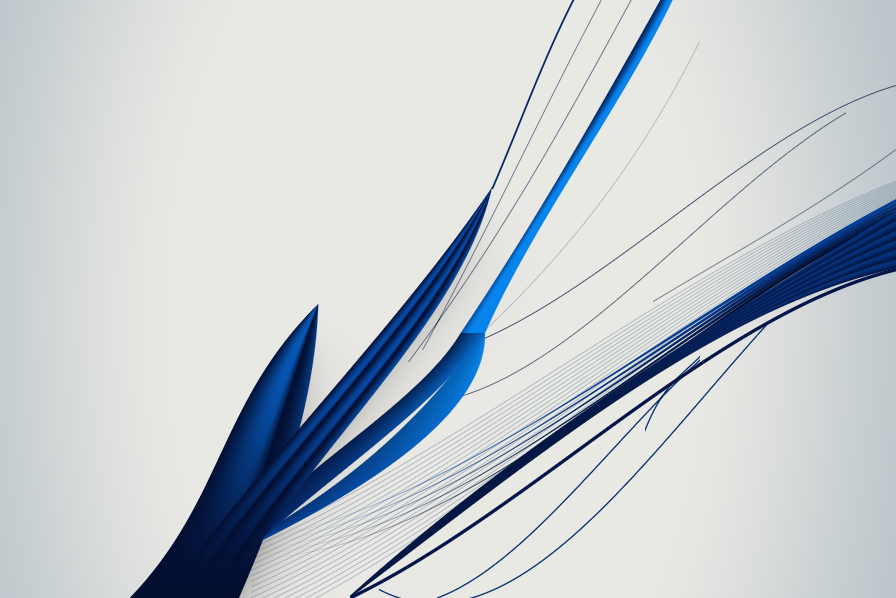
Reproduce this background procedurally as a Shadertoy shader.

```glsl
// Sweeping blue blades and fine curved lines over a pale, softly vignetted backdrop.

// Palette
const vec3 PAPER = vec3(0.915, 0.912, 0.895);
const vec3 MIST  = vec3(0.72, 0.765, 0.785);
const vec3 NAVY  = vec3(0.012, 0.055, 0.19);
const vec3 ROYAL = vec3(0.025, 0.24, 0.58);
const vec3 AZURE = vec3(0.03, 0.52, 0.93);
const vec3 SLATE = vec3(0.30, 0.41, 0.53);

// Line weights (half widths) and counts
const float HAIR = 0.0008;
const float THICK = 0.0028;
const int GREY_LINES = 17;
const int BLUE_LINES = 5;
const float BUNDLE_STREAKS = 6.0;
const float SHADOW = 0.13;

// Cubic through four values spaced evenly across span
float cubic(float s, vec2 span, vec4 v) {
    float t = 3.0 * (s - span.x) / (span.y - span.x);
    float a = t - 1.0, b = t - 2.0, c = t - 3.0;
    return dot(v, vec4(-a * b * c / 6.0, t * b * c / 2.0, -t * a * c / 2.0, t * a * b / 6.0));
}

// Factor turning an offset across a curve into a true distance
float slant(float s, vec2 span, vec4 v) {
    float slope = (cubic(s + 0.002, span, v) - cubic(s - 0.002, span, v)) / 0.004;
    return inversesqrt(1.0 + slope * slope);
}

float inSpan(float s, vec2 span) {
    return step(span.x, s) * step(s, span.y);
}

float cover(float d) {
    return clamp(d * iResolution.y + 0.5, 0.0, 1.0);
}

// q.x runs along the curve, q.y across it
float stroke(vec2 q, vec2 span, vec4 v, float halfWidth) {
    float d = abs(q.y - cubic(q.x, span, v)) * slant(q.x, span, v);
    return cover(halfWidth - d) * inSpan(q.x, span);
}

// Area between two curves: coverage, position across, signed distance
vec3 blade(vec2 q, vec2 span, vec4 lo, vec4 hi) {
    float a = cubic(q.x, span, lo), b = cubic(q.x, span, hi);
    float d = min(q.y - a, b - q.y) * slant(q.x, span, 0.5 * (lo + hi));
    float across = clamp((q.y - a) / max(b - a, 0.0005), 0.0, 1.0);
    return vec3(cover(d) * inSpan(q.x, span), across, d);
}

float shadow(vec3 b, float s, float tip) {
    return SHADOW * exp(-30.0 * max(-b.z, 0.0)) * b.y * smoothstep(tip, tip - 0.2, s);
}

// Overlapping sheets, each shaded from a dark fold to a lit edge
float folds(float across, float count) {
    float f = fract(across * count);
    return smoothstep(0.0, 0.75, f) * (1.0 - 0.7 * smoothstep(0.82, 1.0, f));
}

void mainImage(out vec4 fragColor, in vec2 fragCoord) {
    vec2 p = fragCoord / iResolution.y;
    p.x *= 1.5 * iResolution.y / iResolution.x;
    vec2 q = p.yx;

    // Backdrop
    float rim = length((p - vec2(0.73, 0.47)) * vec2(0.95, 0.55));
    vec3 col = mix(PAPER, MIST, smoothstep(0.38, 0.86, rim));

    // Blade shapes
    vec2 leafSpan = vec2(0.0, 0.492), mainSpan = vec2(0.0, 0.6875);
    vec2 shaftSpan = vec2(0.443, 1.01), forkSpan = vec2(0.082, 0.443);
    vec3 leaf = blade(q, leafSpan, vec4(0.217, 0.332, 0.412, 0.533), vec4(0.40, 0.465, 0.512, 0.533));
    vec3 body = blade(q, mainSpan, vec4(0.273, 0.455, 0.649, 0.824), vec4(0.381, 0.537, 0.713, 0.824));
    vec3 shaft = blade(q, shaftSpan, vec4(0.771, 0.892, 1.004, 1.111), vec4(0.812, 0.912, 1.027, 1.131));
    vec3 forkL = blade(q, forkSpan, vec4(0.39, 0.512, 0.66, 0.771), vec4(0.42, 0.562, 0.705, 0.812));
    vec3 forkR = blade(q, forkSpan, vec4(0.391, 0.578, 0.711, 0.811), vec4(0.41, 0.625, 0.764, 0.812));
    col *= 1.0 - shadow(leaf, p.y, leafSpan.y) - shadow(body, p.y, mainSpan.y);

    // Fan of pale lines
    vec2 fanSpan = vec2(0.42, 1.5);
    for (int i = 0; i < GREY_LINES; i++) {
        float k = float(i) / float(GREY_LINES - 1);
        vec4 path = mix(vec4(-0.055, 0.156, 0.414, 0.652), vec4(0.092, 0.287, 0.512, 0.697), k);
        col = mix(col, SLATE, 0.38 * stroke(p, fanSpan, path, HAIR));
    }
    for (int i = 0; i < BLUE_LINES; i++) {
        float k = float(i) / float(BLUE_LINES - 1);
        vec4 path = mix(vec4(0.066, 0.18, 0.418, 0.639), vec4(0.092, 0.229, 0.447, 0.664), k);
        float weight = mix(HAIR, THICK, smoothstep(0.8, 1.4, p.x));
        col = mix(col, mix(NAVY, ROYAL, k), smoothstep(0.4, 1.0, p.x) * stroke(p, fanSpan, path, weight));
    }

    // Long hairlines: steep ones, then shallow ones
    float steep = 0.6 * stroke(q, vec2(0.414, 1.01), vec4(0.707, 0.811, 0.910, 1.012), HAIR);
    steep += 0.65 * stroke(q, vec2(0.395, 1.01), vec4(0.684, 0.826, 0.949, 1.062), HAIR);
    steep += 0.25 * stroke(q, vec2(0.443, 0.932), vec4(0.807, 0.961, 1.08, 1.172), HAIR);
    float shallow = stroke(p, vec2(0.811, 1.5), vec4(0.434, 0.574, 0.740, 0.857), HAIR);
    shallow += 0.85 * stroke(p, vec2(0.76, 1.416), vec4(0.334, 0.455, 0.643, 0.811), HAIR);
    shallow += 0.7 * stroke(p, vec2(1.094, 1.5), vec4(0.496, 0.576, 0.658, 0.75), HAIR);
    col = mix(col, mix(NAVY, SLATE, 0.4), min(steep + 0.85 * shallow, 1.0));
    col = mix(col, ROYAL * 0.7, stroke(q, vec2(0.684, 1.01), vec4(0.824, 0.869, 0.914, 0.965), 0.0015));

    // Loops beneath the bundle
    float loops = stroke(p, vec2(0.635, 1.289), vec4(0.014, 0.027, 0.215, 0.463), 0.0011);
    loops += stroke(p, vec2(0.732, 1.172), vec4(0.0, 0.098, 0.248, 0.398), 0.0011);
    loops += stroke(p, vec2(1.08, 1.172), vec4(0.281, 0.34, 0.375, 0.404), 0.0011);
    col = mix(col, ROYAL * 0.75, min(loops, 1.0));

    // Bundle on the right
    vec2 bundleSpan = vec2(0.586, 1.5);
    vec3 bundle = blade(p, bundleSpan, vec4(0.0, 0.23, 0.43, 0.551), vec4(0.004, 0.25, 0.457, 0.648));
    float streak = folds(bundle.y, BUNDLE_STREAKS) * smoothstep(0.9, 1.4, p.x);
    col = mix(col, mix(NAVY, ROYAL, 0.2 + 0.55 * streak), bundle.x);
    col = mix(col, NAVY * 1.5, stroke(p, bundleSpan, vec4(0.0, 0.191, 0.406, 0.549), THICK));

    // Blades, back to front
    float rise = smoothstep(0.08, 0.44, p.y);
    float leafLight = folds(leaf.y * 0.96 + 0.08, 1.4) * smoothstep(0.0, 0.42, p.y);
    col = mix(col, mix(NAVY, mix(ROYAL, AZURE, 0.35), leafLight), leaf.x);
    col = mix(col, mix(ROYAL, AZURE, rise) * (0.75 + 0.25 * forkR.y), forkR.x);
    col = mix(col, mix(NAVY, mix(ROYAL, AZURE, 0.6 * rise), 0.2 + 0.8 * forkL.y * (0.4 + 0.6 * rise)), forkL.x);
    float bodyLight = folds(body.y + 0.04, 2.6) * smoothstep(0.0, 0.38, p.y);
    col = mix(col, mix(NAVY, mix(ROYAL, AZURE, 0.15), bodyLight), body.x);
    float lit = smoothstep(0.0, 0.8, shaft.y + 0.35 * smoothstep(0.95, 0.5, p.y));
    col = mix(col, mix(mix(NAVY, ROYAL, 0.5), AZURE, lit), shaft.x);

    fragColor = vec4(col, 1.0);
}
```
